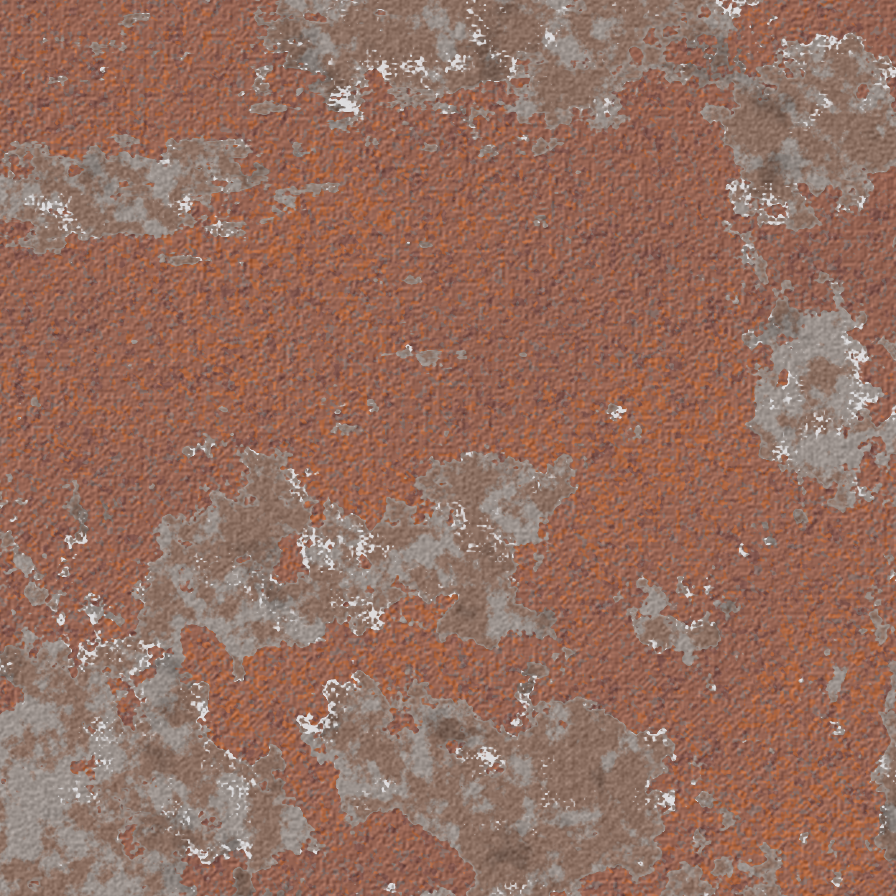
A Shadertoy shader for this texture:

```glsl
// Rusted metal sheet with worn grey-brown paint, pale ragged rims and white flakes
#define RUST       vec3(0.590, 0.392, 0.325)
#define MAROON     vec3(0.470, 0.310, 0.290)
#define ORANGE     vec3(0.715, 0.400, 0.225)
#define STEEL      vec3(0.510, 0.450, 0.435)
#define PAINT      vec3(0.545, 0.435, 0.380)
#define PALE_PAINT vec3(0.610, 0.575, 0.555)
#define FLAKE      vec3(0.900, 0.900, 0.910)
#define GRAIN      270.0
#define RELIEF     0.20
#define PAINT_EDGE 0.50
#define RAGGED     1.70

float hash(vec2 p) {
    return fract(sin(dot(p, vec2(127.1, 311.7))) * 43758.5453);
}

float noise(vec2 p) {
    vec2 cell = floor(p), f = fract(p);
    f = f * f * (3.0 - 2.0 * f);
    float low = mix(hash(cell), hash(cell + vec2(1, 0)), f.x);
    float high = mix(hash(cell + vec2(0, 1)), hash(cell + vec2(1, 1)), f.x);
    return mix(low, high, f.y);
}

// Fractal noise scaled to the range 0..1
float fbm(vec2 p, int octaves) {
    float sum = 0.0, weight = 0.5, total = 0.0;
    for (int i = 0; i < octaves; i++) {
        sum += weight * noise(p);
        total += weight;
        weight *= 0.62;
        p = mat2(1.6, 1.2, -1.2, 1.6) * p + 17.3;
    }
    return sum / total;
}

float blob(vec2 p, vec2 center, vec2 radius) {
    vec2 d = (p - center) / radius;
    return exp(-dot(d, d));
}

float segmentDistance(vec2 p, vec2 a, vec2 b) {
    vec2 ab = b - a;
    return length(p - a - ab * clamp(dot(p - a, ab) / dot(ab, ab), 0.0, 1.0));
}

// Broad areas where paint survives: center.xy, radius.zw
float paintAreas(vec2 p) {
    vec4 areas[9] = vec4[9](
        vec4(0.50, 0.95, 0.27, 0.09), vec4(0.88, 0.87, 0.10, 0.13),
        vec4(0.10, 0.79, 0.20, 0.06), vec4(0.92, 0.56, 0.08, 0.12),
        vec4(0.10, 0.13, 0.26, 0.21), vec4(0.29, 0.38, 0.13, 0.12),
        vec4(0.48, 0.43, 0.13, 0.12), vec4(0.57, 0.15, 0.27, 0.20),
        vec4(1.02, 0.15, 0.06, 0.11));
    float cover = 0.0;
    for (int i = 0; i < 9; i++)
        cover = max(cover, blob(p, areas[i].xy, areas[i].zw));
    return min(cover, 0.80);
}

// Rust veins that cut through the paint: start.xy, end.zw
float rustVeins(vec2 p) {
    vec4 veins[4] = vec4[4](
        vec4(0.24, 0.28, 0.37, 0.06), vec4(0.32, 0.26, 0.57, 0.25),
        vec4(0.64, 0.34, 0.80, 0.12), vec4(0.37, 0.05, 0.50, 0.02));
    float nearest = 1.0;
    for (int i = 0; i < 4; i++)
        nearest = min(nearest, segmentDistance(p, veins[i].xy, veins[i].zw));
    return 1.0 - smoothstep(0.008, 0.045, nearest);
}

void mainImage(out vec4 fragColor, in vec2 fragCoord) {
    vec2 uv = fragCoord / iResolution.y;
    vec2 warp = vec2(fbm(uv * 9.0, 5), fbm(uv * 9.0 + 31.0, 5)) - 0.5;
    vec2 p = uv + 0.12 * warp;

    // Embossed fine grain, lit from the upper left
    vec2 q = uv * GRAIN;
    float grain = noise(q);
    float relief = grain - noise(q + vec2(-0.5, 0.5));
    float speckle = noise(q * 1.3 + 9.0);
    float broad = fbm(uv * 4.0 + 5.0, 4);

    // Rust with maroon pits, bare steel and orange flecks
    vec3 rust = RUST * (0.96 + 0.08 * broad);
    float pits = fbm(uv * 95.0 + 3.0, 3);
    rust = mix(rust, MAROON, 0.75 * smoothstep(0.56, 0.74, pits));
    rust = mix(rust, STEEL, 0.70 * smoothstep(0.58, 0.74, fbm(q * 0.75 + 41.0, 2)));
    float glow = broad + 0.10 * blob(uv, vec2(0.52, 0.70), vec2(0.25));
    float fleck = fbm(q * 0.70 + 77.0, 2) + 0.6 * (glow - 0.54);
    rust = mix(rust, ORANGE, 0.75 * smoothstep(0.60, 0.80, fleck));
    rust += relief * RELIEF * vec3(1.0, 0.8, 0.7);

    // Paint cover: broad areas, ragged noise and scraped horizontal streaks
    float ragged = fbm(uv * 13.0 + 60.0, 6) - 0.5;
    float streak = fbm(uv * vec2(9.0, 48.0) + 12.0, 5) - 0.5;
    float upper = smoothstep(0.45, 0.60, uv.y) * (1.0 - smoothstep(0.55, 0.80, uv.x));
    float cover = paintAreas(p) + RAGGED * mix(ragged, streak, 0.60 * upper);
    cover += 0.9 * (fbm(uv * 48.0 + 7.0, 3) - 0.5) + 0.15 * (grain - 0.5);
    cover += 0.06 * upper - 0.60 * rustVeins(p);
    float paintMask = smoothstep(PAINT_EDGE - 0.04, PAINT_EDGE + 0.04, cover);
    float rim = paintMask * (1.0 - smoothstep(PAINT_EDGE + 0.05, PAINT_EDGE + 0.20, cover));

    // Paint: brown film, mottled pale weathering, darker stains
    float paleArea = max(blob(p, vec2(0.92, 0.56), vec2(0.11, 0.13)),
                         blob(p, vec2(0.08, 0.14), vec2(0.24, 0.20)));
    float pale = fbm(uv * 34.0 + 90.0, 5) + 0.14 * paleArea;
    vec3 paint = mix(PAINT, PALE_PAINT, max(smoothstep(0.50, 0.66, pale), 0.75 * rim));
    paint *= 1.0 - 0.18 * smoothstep(0.56, 0.74, fbm(uv * 16.0 + 23.0, 5));
    paint += relief * 0.11 + 0.09 * (speckle - 0.5);

    // White flakes, densest on the rims and in a few chalky places
    float chalk = max(blob(p, vec2(0.34, 0.38), vec2(0.05, 0.09)),
                      blob(p, vec2(0.36, 0.22), vec2(0.08, 0.05)));
    chalk = max(chalk, 0.7 * blob(p, vec2(0.42, 0.92), vec2(0.20, 0.04)));
    float white = fbm(uv * 26.0 + 140.0, 4) + 0.20 * chalk + 0.09 * rim;
    white += 0.34 * (speckle - 0.5);
    paint = mix(paint, FLAKE, 0.9 * smoothstep(0.70, 0.84, white));

    fragColor = vec4(clamp(mix(rust, paint, paintMask), 0.0, 1.0), 1.0);
}
```
